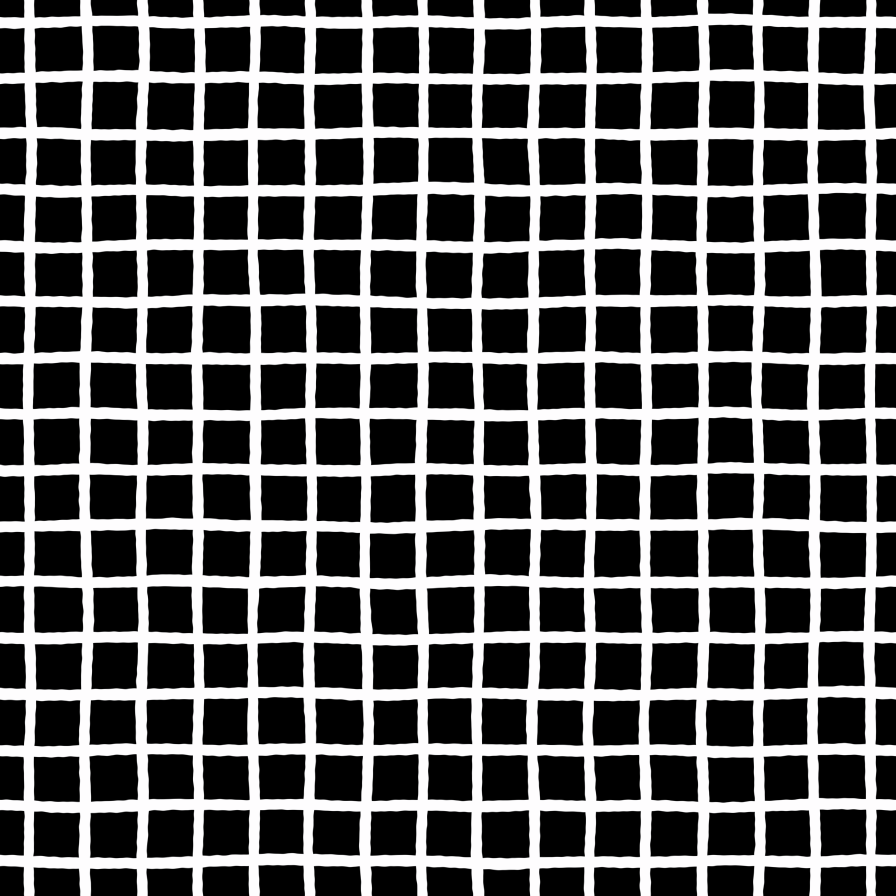
A Shadertoy shader for this pattern:

```glsl
const float CELLS = 16.0;                   // repeats across and down
const vec2 LINE_CENTER = vec2(0.54, 0.61);  // line position inside a cell
const vec2 LINE_WIDTH = vec2(0.188, 0.200); // in cells: upright, level
const float BEND_FREQ = 8.0;                // slow bending of the lines
const float BEND_AMOUNT = 0.085;
const float WIDTH_FREQ = 12.0;              // slow change of line width
const float WIDTH_AMOUNT = 0.02;
const float ROUGH_FREQ = 96.0;              // fine unevenness of the edges
const float ROUGH_AMOUNT = 0.018;
const float EDGE_PIXELS = 0.75;             // half width of the smoothing
const vec3 SQUARE_COLOR = vec3(0.0);
const vec3 LINE_COLOR = vec3(0.995, 0.993, 0.998);

// Unit gradient at a lattice point, from an integer hash
vec2 gradientAt(vec2 point, uint seed) {
    uvec2 q = uvec2(point);
    uint h = q.x * 1597334677u ^ q.y * 3812015801u ^ seed * 2654435769u;
    h = (h ^ (h >> 16)) * 2246822519u;
    h = (h ^ (h >> 13)) * 3266489917u;
    h ^= h >> 16;
    float angle = float(h & 65535u) / 65536.0 * 6.28319;
    return vec2(cos(angle), sin(angle));
}

// Gradient noise that wraps after freq lattice steps
float wrappedNoise(vec2 uv, float freq, uint seed) {
    vec2 p = uv * freq;
    vec2 i = floor(p);
    vec2 f = p - i;
    vec2 w = f * f * f * (f * (f * 6.0 - 15.0) + 10.0);
    vec2 lo = mod(i, freq);
    vec2 hi = mod(i + 1.0, freq);
    float a = dot(gradientAt(lo, seed), f);
    float b = dot(gradientAt(vec2(hi.x, lo.y), seed), f - vec2(1.0, 0.0));
    float c = dot(gradientAt(vec2(lo.x, hi.y), seed), f - vec2(0.0, 1.0));
    float d = dot(gradientAt(hi, seed), f - 1.0);
    return mix(mix(a, b, w.x), mix(c, d, w.x), w.y);
}

vec2 wrappedNoise2(vec2 uv, float freq, uint seed) {
    return vec2(wrappedNoise(uv, freq, seed), wrappedNoise(uv, freq, seed + 1u));
}

void mainImage(out vec4 fragColor, in vec2 fragCoord) {
    vec2 uv = fragCoord / iResolution.xy;

    // Hand-drawn bending of the grid
    vec2 grid = uv * CELLS
              + BEND_AMOUNT * wrappedNoise2(uv, BEND_FREQ, 1u)
              + ROUGH_AMOUNT * wrappedNoise2(uv, ROUGH_FREQ, 3u);

    // Signed distance to the nearest upright and level line, in cells
    vec2 halfWidth = 0.5 * (LINE_WIDTH + WIDTH_AMOUNT * wrappedNoise2(uv, WIDTH_FREQ, 5u));
    vec2 lineDist = abs(fract(grid - LINE_CENTER + 0.5) - 0.5) - halfWidth;

    // Squares are what both line families leave uncovered
    vec2 edge = EDGE_PIXELS * CELLS / iResolution.xy;
    vec2 uncovered = smoothstep(-edge, edge, lineDist);
    float square = uncovered.x * uncovered.y;

    fragColor = vec4(mix(LINE_COLOR, SQUARE_COLOR, square), 1.0);
}
```
